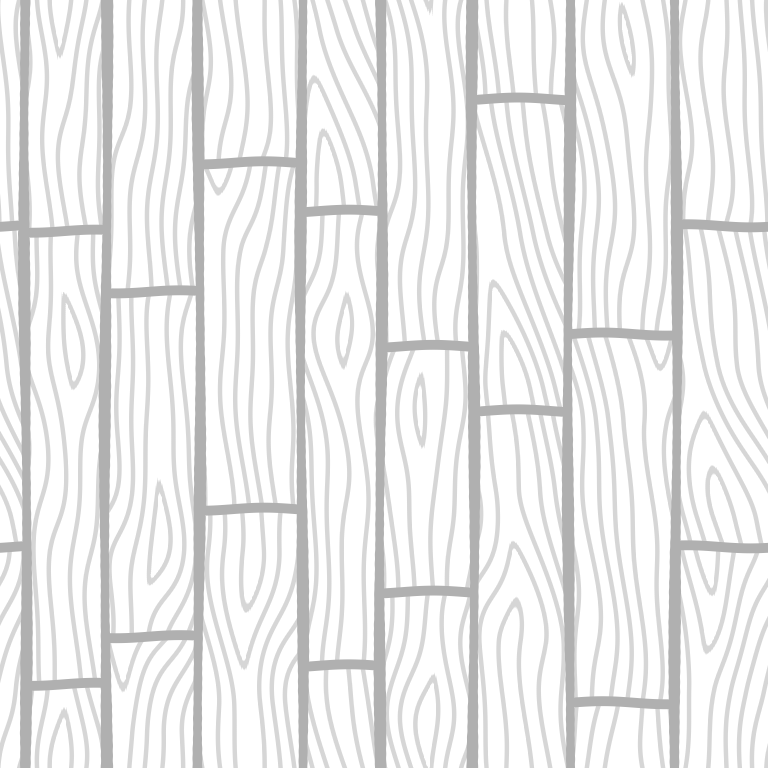
This pattern is drawn by a Shadertoy shader. Its source:

```glsl
// Upright wooden planks in eight staggered columns, parted by uneven grey gaps.
// Each plank's grain is the contour lines of a height field shaped by one knot
// (closed eye, arch or U), bent by layered sines; gradient keeps widths even.

#define GAP_WIDTH    0.0134
#define GAP_SWAY     0.0020
#define GAP_ROUGH    0.0003
#define GRAIN_WIDTH  0.0058
#define GRAIN_PITCH  0.0215
#define GRAIN_SWAY   0.0070
#define EYE_LENGTH   0.0750
#define ARCH_LENGTH  0.2000
#define BOARD_COLOR  vec3(1.0)
#define GRAIN_COLOR  vec3(0.84)
#define GAP_COLOR    vec3(0.69)

const float TAU = 6.2831853;

// Column borders, and the two joints (low, high) of each column
const float BORDER[9] = float[9](0.033, 0.138, 0.259, 0.393, 0.496, 0.616, 0.741, 0.880, 1.033);
const vec2 JOINT[8] = vec2[8](
    vec2(0.109, 0.699), vec2(0.171, 0.620), vec2(0.337, 0.788), vec2(0.133, 0.725),
    vec2(0.229, 0.549), vec2(0.465, 0.871), vec2(0.085, 0.565), vec2(0.288, 0.706));

// Knots: x, y, kind (0 eye, 1 arch opening down, -1 U opening up), lean
const vec4 KNOT_BETWEEN[8] = vec4[8](
    vec4(0.090, 0.551, 0, 0.00), vec4(0.204, 0.290, 0, 0.10),
    vec4(0.284, 0.740, -1, 0.00), vec4(0.448, 0.570, 0, -0.03),
    vec4(0.548, 0.462, 0, 0.05), vec4(0.645, 0.629, 1, -0.25),
    vec4(0.855, 0.516, -1, -0.10), vec4(0.915, 0.460, 1, -0.28));
const vec4 KNOT_ACROSS[8] = vec4[8](
    vec4(0.081, 0.000, 0, 0.00), vec4(0.159, 0.108, -1, 0.15),
    vec4(0.319, 0.147, -1, 0.00), vec4(0.414, 0.896, 1, -0.22),
    vec4(0.559, 0.063, 0, 0.00), vec4(0.667, 0.297, 1, -0.10),
    vec4(0.815, 0.948, 0, -0.05), vec4(0.922, 0.167, -1, 0.05));

// Soft coverage of the region where distance is negative
float coverage(float dist) {
    return clamp(0.5 - dist * iResolution.y, 0.0, 1.0);
}

// Signed offset of x from a swaying column border
float borderOffset(float x, float y, int index) {
    float phase = 2.4 * float(index % 8);
    return x - BORDER[index] - GAP_SWAY * sin(TAU * y + phase);
}

// Half width of the gap along a column border
float halfGap(float y, int index) {
    float phase = 1.7 * float(index % 8);
    float rough = GAP_ROUGH * sin(310.0 * y + phase) * sin(173.0 * y);
    return 0.5 * GAP_WIDTH * (1.0 + 0.18 * sin(2.0 * TAU * y + phase)) + rough;
}

// Height field whose half-integer contours are the grain lines
float grainHeight(vec2 p, vec4 knot, float knotY, float seed) {
    float dy = p.y - knotY;
    float dx = p.x - knot.x - knot.w * 0.2 * tanh(dy / 0.2);
    dx += GRAIN_SWAY * (sin(14.0 * p.y + seed) - sin(14.0 * knotY + seed));
    dx += 0.5 * GRAIN_SWAY * sin(31.0 * p.y + 40.0 * p.x + 2.0 * seed);

    float tipRadius = knot.z == 0.0 ? 0.003 : 0.006;
    float across = (sqrt(dx * dx + tipRadius * tipRadius) - tipRadius) / GRAIN_PITCH;
    float eye = 0.9 * exp(-dy * dy / (EYE_LENGTH * EYE_LENGTH));
    float arch = 2.0 * smoothstep(0.0, ARCH_LENGTH, 0.065 - knot.z * dy - 0.13 * step(knot.z, -2.0));
    float along = 1.0 - (knot.z == 0.0 ? eye : arch);
    return across + along + 0.18 * sin(60.0 * p.x + 9.0 * p.y + seed);
}

void mainImage(out vec4 fragColor, in vec2 fragCoord) {
    vec2 uv = fragCoord / iResolution.y;
    float x = fract(uv.x - BORDER[0]) + BORDER[0];

    // Column and plank
    int column = 0;
    for (int i = 1; i < 8; i++) column += int(x >= BORDER[i]);
    float id = float(column);
    vec2 joint = JOINT[column];
    float tilt = 0.002 * sin(38.0 * x + 2.1 * id);
    float rise = fract(uv.y + tilt - joint.x);
    float span = joint.y - joint.x;
    bool between = rise < span;
    vec4 knot = between ? KNOT_BETWEEN[column] : KNOT_ACROSS[column];

    // Distance into the gaps, positive on the boards
    float leftInset = borderOffset(x, uv.y, column) - halfGap(uv.y, column);
    float rightInset = -borderOffset(x, uv.y, column + 1) - halfGap(uv.y, column + 1);
    float jointInset = min(min(rise, 1.0 - rise), abs(rise - span)) - 0.48 * GAP_WIDTH;
    float inset = min(min(leftInset, rightInset), jointInset);

    // Grain lines of even width
    float seed = 2.7 * id + (between ? 0.0 : 4.3);
    float height = grainHeight(vec2(x, rise), knot, fract(knot.y - joint.x), seed);
    float slope = length(vec2(dFdx(height), dFdy(height))) * iResolution.y;
    float lineDist = abs(fract(height) - 0.5) / max(slope, 0.5 / GRAIN_PITCH);

    vec3 color = mix(BOARD_COLOR, GRAIN_COLOR, coverage(lineDist - 0.5 * GRAIN_WIDTH));
    color = mix(color, GAP_COLOR, coverage(inset));
    fragColor = vec4(color, 1.0);
}
```
